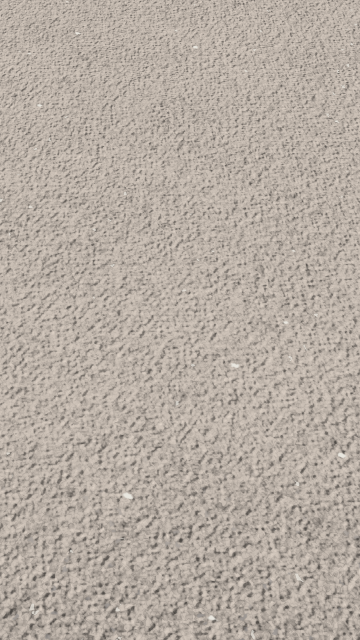
This texture is drawn by a Shadertoy shader. Its source:

```glsl
// Sunlit worn asphalt receding from the viewer, coarse below and fine above.
// Rough noise relief on a perspective ground plane is lit from one side, with
// ragged chips, short shadows, small pits and a few pale pebbles.

#define GRAIN_FREQ 70.0     // chips across the canvas at the near edge
#define RECEDE 0.31         // how fast the ground shrinks upward
#define BASE_TONE 0.776
#define FACET_AMOUNT 0.11
#define SLOPE_AMOUNT 0.27
#define SHADOW_AMOUNT 0.15
#define GAP_AMOUNT 0.08
#define PIT_AMOUNT 0.10
#define STAIN_AMOUNT 0.05
#define TINT vec3(1.0, 0.946, 0.894)
#define PEBBLE_COLOR vec3(0.91, 0.90, 0.87)
#define SLATE_COLOR vec3(0.51, 0.50, 0.50)

float hash(vec2 p) {
    return fract(sin(dot(p, vec2(127.1, 311.7))) * 43758.5453);
}

vec2 hash2(vec2 p) {
    return vec2(hash(p), hash(p + 57.3));
}

float noise(vec2 p) {
    vec2 cell = floor(p), f = fract(p);
    f = f * f * (3.0 - 2.0 * f);
    float low = mix(hash(cell), hash(cell + vec2(1, 0)), f.x);
    float high = mix(hash(cell + vec2(0, 1)), hash(cell + vec2(1, 1)), f.x);
    return mix(low, high, f.y);
}

float fbm(vec2 p) {
    float sum = 0.0, weight = 0.5;
    for (int i = 0; i < 4; i++) {
        sum += weight * noise(p);
        p = p * 2.03 + 17.0;
        weight *= 0.5;
    }
    return sum;
}

// Rough surface height; the octaves are turned to hide the lattice
float height(vec2 p) {
    vec2 turned = mat2(0.8, 0.6, -0.6, 0.8) * p;
    return 0.6 * noise(turned * 1.1) + 0.4 * noise(p * 2.1 + 13.0);
}

// Canvas point (width = 1) to ground plane
vec2 ground(vec2 p) {
    float shrink = 1.0 / (1.0 - RECEDE * p.y);
    float depth = (pow(shrink, 0.3) - 1.0) / (0.3 * RECEDE);
    return vec2((p.x - 0.5) * shrink, depth);
}

// Nearest chip: x = gap distance, y = random id
vec2 chip(vec2 p) {
    vec2 cell = floor(p);
    float d1 = 9.0, d2 = 9.0, id = 0.0;
    for (int y = -1; y <= 1; y++)
    for (int x = -1; x <= 1; x++) {
        vec2 c = cell + vec2(x, y);
        float d = length(p - c - hash2(c));
        if (d < d1) {
            d2 = d1;
            d1 = d;
            id = hash(c + 9.7);
        } else {
            d2 = min(d2, d);
        }
    }
    return vec2(d2 - d1, id);
}

// Sparse pale pebbles, at most one per coarse cell
float pebbles(vec2 p) {
    vec2 cell = floor(p);
    float seed = hash(cell + 3.1);
    vec2 offset = fract(p) - 0.2 - 0.6 * hash2(cell + 5.0);
    offset.x += offset.y * (seed - 0.5);
    offset += 0.06 * (vec2(noise(p * 14.0), noise(p * 14.0 + 40.0)) - 0.5);
    float radius = mix(0.035, 0.085, hash(cell + 8.2));
    float shape = length(offset * vec2(0.75, 1.25)) - radius;
    return step(0.965, seed) * (1.0 - smoothstep(-0.03, 0.03, shape));
}

vec3 asphalt(vec2 p) {
    vec2 g = ground(p);
    vec2 q = g * GRAIN_FREQ;
    vec2 warp = vec2(noise(q * 1.7), noise(q * 1.7 + 31.0)) - 0.5;
    vec2 c = chip(q + 0.9 * warp);
    float stain = fbm(g * vec2(4.0, 6.0) + 20.0) - 0.47;
    float near = 1.0 - smoothstep(0.0, 0.75, p.y);

    // Side light: slopes facing away fall into short shadows
    vec2 toLight = vec2(-0.29, 0.20);
    float slope = height(q - toLight) - height(q + toLight);
    float relief = slope * SLOPE_AMOUNT;
    relief -= SHADOW_AMOUNT * smoothstep(0.08, 0.4, -slope);
    relief += (c.y - 0.5) * FACET_AMOUNT;
    relief -= GAP_AMOUNT * (1.0 - smoothstep(0.0, 0.3, c.x));

    // Small pits, slightly denser in the darker stains
    float pit = noise(q * vec2(0.8, 0.95) + warp + 61.0) - 0.25 * stain;
    relief -= PIT_AMOUNT * smoothstep(0.72, 0.9, pit);

    float tone = BASE_TONE + relief * mix(0.9, 1.1, near);
    tone += stain * STAIN_AMOUNT - 0.04 * near;
    tone = min(tone, 0.77 + 0.5 * (tone - 0.77));
    vec3 color = max(tone, 0.3) * TINT;

    // Occasional slate chips nearby, bright chips and pebbles everywhere
    float body = smoothstep(0.05, 0.25, c.x);
    color = mix(color, SLATE_COLOR, 0.6 * body * near * step(0.975, fract(c.y * 37.0)));
    color = mix(color, PEBBLE_COLOR, 0.7 * body * step(0.996, fract(c.y * 91.0)));
    return mix(color, PEBBLE_COLOR, pebbles(g * 8.0));
}

void mainImage(out vec4 fragColor, in vec2 fragCoord) {
    vec3 sum = vec3(0);
    for (int i = 0; i < 4; i++) {
        vec2 jitter = vec2(i % 2, i / 2) * 0.5 - 0.25;
        sum += asphalt((fragCoord + jitter) / iResolution.x);
    }
    fragColor = vec4(sum / 4.0, 1.0);
}
```
